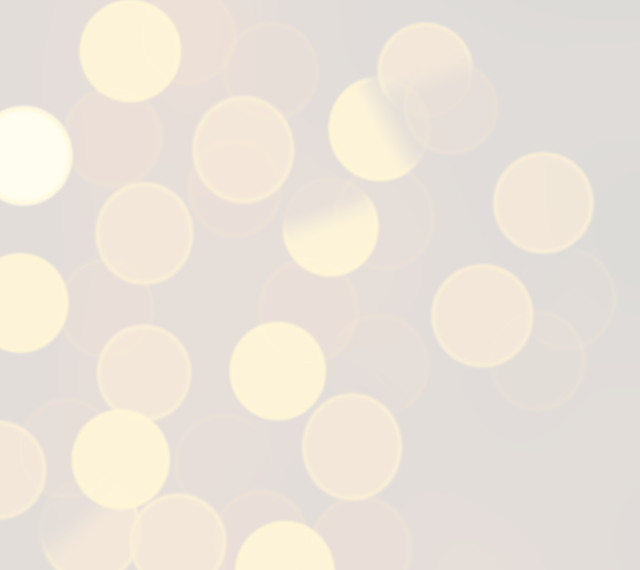
Give the GLSL for this background, as a WebGL 1 fragment shader.

```glsl
precision highp float;
// Pale bokeh: soft translucent cream and peach light discs on warm grey.

uniform vec2 u_resolution;

const int DISC_COUNT = 33;
const float FIRST_MEDIUM = 15.0;
const float FIRST_CREAM = 25.0;
const float FIRST_WHITE = 32.0;

const vec3 GREY = vec3(0.862, 0.858, 0.848);
const vec3 BLUSH = vec3(0.900, 0.870, 0.852);
const vec3 PEACH = vec3(0.940, 0.880, 0.840);
const vec3 SAND = vec3(0.970, 0.918, 0.852);
const vec3 CREAM = vec3(1.000, 0.963, 0.852);
const vec3 WHITE = vec3(1.000, 0.996, 0.940);
const vec3 RIM = vec3(1.000, 0.965, 0.830);

float hash(vec2 p) {
    return fract(sin(dot(p, vec2(127.1, 311.7))) * 43758.55);
}

float valueNoise(vec2 p) {
    vec2 cell = floor(p);
    vec2 f = fract(p);
    f = f * f * (3.0 - 2.0 * f);
    float low = mix(hash(cell), hash(cell + vec2(1.0, 0.0)), f.x);
    float high = mix(hash(cell + vec2(0.0, 1.0)), hash(cell + 1.0), f.x);
    return mix(low, high, f.y);
}

// Grey towards the upper right, blush elsewhere, one blurred peach streak.
vec3 backdrop(vec2 p, float aspect) {
    float corner = smoothstep(0.65, 1.45, p.x / aspect + 0.6 * p.y);
    float cloud = valueNoise(p * 3.5 + 4.0);
    float warmth = clamp(0.95 - 0.9 * corner + 0.7 * (cloud - 0.5), 0.0, 1.0);
    vec3 color = mix(GREY, BLUSH, warmth);
    vec2 streak = (p - vec2(0.34, 0.97)) / vec2(0.10, 0.20);
    return mix(color, PEACH, 0.6 * exp(-dot(streak, streak)));
}

// Evenly spread sequence, narrowed towards the left above and below the middle.
vec2 discCenter(float id, float aspect) {
    vec2 spread = fract(id * vec2(0.75488, 0.56984) + vec2(0.9, 0.5));
    float width = 1.0 - 0.9 * abs(spread.y - 0.5);
    vec2 jitter = vec2(hash(vec2(id, 1.0)), hash(vec2(id, 2.0))) - 0.5;
    return vec2(spread.x * width * aspect, spread.y) + 0.07 * jitter;
}

// Opacity falls away across the disc along a direction.
float sideFade(vec2 q, float angle) {
    float along = dot(q, vec2(cos(angle), sin(angle)));
    return mix(1.0, 0.12, smoothstep(-0.15, 0.55, along));
}

vec3 addDisc(vec3 base, vec2 q, float radius, vec3 tint,
             float opacity, float rim, float blur) {
    float d = length(q) - radius;
    float cover = 1.0 - smoothstep(-blur, blur, d);
    float ring = (d + 0.004) / 0.0045;
    vec3 color = mix(base, tint, cover * opacity);
    return mix(color, RIM, rim * exp(-ring * ring));
}

void main() {
    float aspect = u_resolution.x / u_resolution.y;
    vec2 p = gl_FragCoord.xy / u_resolution.y;
    float blur = max(0.0045, 1.0 / u_resolution.y);
    vec3 color = backdrop(p, aspect);

    // Discs are layered from faint to bright.
    for (int i = 0; i < DISC_COUNT; i++) {
        float id = float(i);
        float medium = step(FIRST_MEDIUM, id);
        float cream = step(FIRST_CREAM, id);
        float white = step(FIRST_WHITE, id);

        vec3 tint = mix(PEACH, SAND, medium);
        tint = mix(mix(tint, CREAM, cream), WHITE, white);
        float faint = mix(0.15, 0.60, hash(vec2(id, 3.0)));
        float opacity = mix(faint, 0.76, medium) + 0.14 * cream + 0.08 * white;
        float rim = 0.10 + 0.32 * medium + 0.18 * cream;

        vec2 q = p - discCenter(id, aspect);
        q.y *= mix(1.0, 0.93, hash(vec2(id, 4.0)));
        float radius = mix(0.083, 0.090, hash(vec2(id, 5.0)));

        // Every fifth disc is partly shaded.
        float shaded = 1.0 - step(0.5, mod(id, 5.0));
        float angle = 6.2832 * hash(vec2(id, 6.0));
        float fade = mix(1.0, sideFade(q / radius, angle), shaded);
        color = addDisc(color, q, radius, tint, opacity * fade, rim * fade, blur);
    }

    gl_FragColor = vec4(color, 1.0);
}
```
